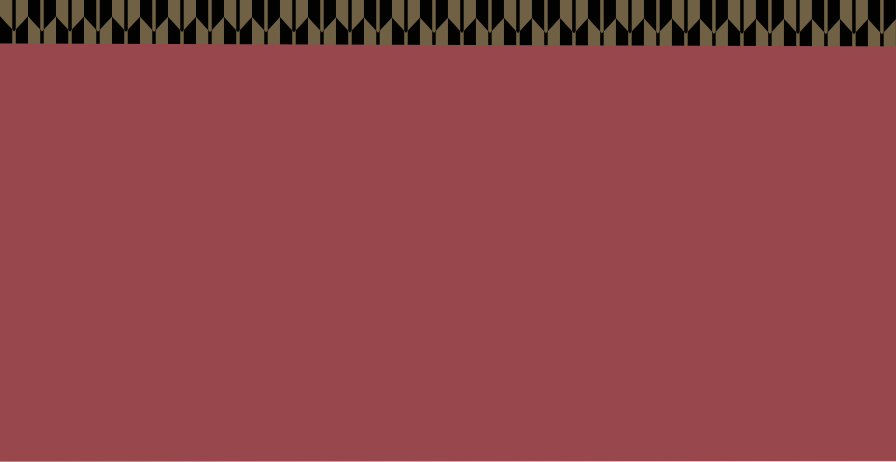
This background is drawn by a WebGL 2 fragment shader. Its source:

```glsl
#version 300 es
precision highp float;
// A plain rose field under a dark and olive arrow-feather border.
// The border multiplies three signed masks (column, chevron, stem),
// so that each crossed edge swaps the two colours.

uniform vec2 u_resolution;
out vec4 fragColor;

// All lengths are in canvas heights.
const vec3 ROSE = vec3(0.596, 0.278, 0.298);
const vec3 INK = vec3(0.006, 0.006, 0.004);
const vec3 OLIVE = vec3(0.440, 0.380, 0.270);
const vec3 PALE = vec3(0.850, 0.780, 0.790);

const float COLUMN_WIDTH = 0.0606;
const float BAND_HEIGHT = 0.0940;
const float BAND_SLOPE = 0.0033;
const float CHEVRON_TOP = 0.0350;
const float CHEVRON_TIP = 0.0680;
const float STEM_HALF_WIDTH = 0.0038;
const float SLIVER_HEIGHT = 0.0010;
const float SLIVER_SLOPE = 0.0007;

// Smooth sign: -1 to 1 across one pixel.
float softSign(float dist, float pixel) {
    return clamp(2.0 * dist / pixel, -1.0, 1.0);
}

// Smooth coverage of the region where dist is positive.
float coverage(float dist, float pixel) {
    return 0.5 + 0.5 * softSign(dist, pixel);
}

// x runs along the band, depth runs down from its top edge.
vec3 featherBand(float x, float depth, float pixel) {
    float halfWidth = 0.5 * COLUMN_WIDTH;

    // Alternating columns
    float pairOffset = mod(x + halfWidth, 2.0 * COLUMN_WIDTH) - COLUMN_WIDTH;
    float column = softSign(halfWidth - abs(pairOffset), pixel);

    // V-shaped boundary, deepest at the column centre
    float fromCentre = abs(mod(x, COLUMN_WIDTH) - halfWidth);
    float boundary = mix(CHEVRON_TIP, CHEVRON_TOP, fromCentre / halfWidth);
    float steepness = (CHEVRON_TIP - CHEVRON_TOP) / halfWidth;
    float chevron = softSign((boundary - depth) / length(vec2(1.0, steepness)), pixel);

    // Thin stem in the opposite colour
    float stem = softSign(fromCentre - STEM_HALF_WIDTH, pixel);

    return mix(INK, OLIVE, 0.5 + 0.5 * column * chevron * stem);
}

void main() {
    vec2 p = gl_FragCoord.xy / u_resolution.y;
    float pixel = 1.0 / u_resolution.y;

    // Field with a pale sliver along the lower edge
    float sliver = coverage(SLIVER_HEIGHT + SLIVER_SLOPE * p.x - p.y, pixel);
    vec3 color = mix(ROSE, PALE, sliver);

    // Slightly tilted border along the top
    float depth = 1.0 - p.y - BAND_SLOPE * p.x;
    vec3 band = featherBand(p.x, depth, pixel);
    color = mix(color, band, coverage(BAND_HEIGHT - depth, pixel));

    fragColor = vec4(color, 1.0);
}
```
